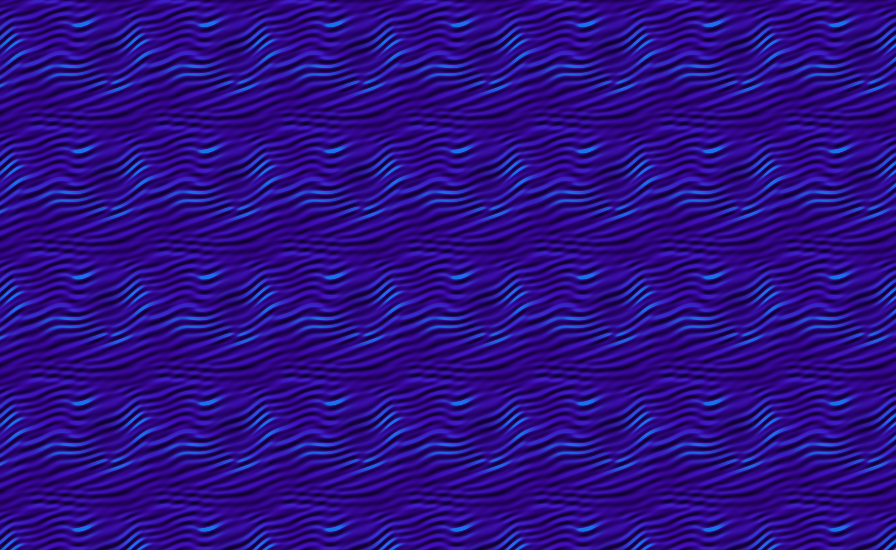
Give the GLSL for this pattern, as a Shadertoy shader.

```glsl
// Repeating square tile of rippled violet strands with glowing blue crests.
// Integer-frequency waves are bent by a periodic warp, blended between flat
// and climbing bands, then frayed with wrapped value noise.

const float TAU = 6.2831853;

float hash(vec2 p) {
    vec3 q = fract(vec3(p.xyx) * 0.1031);
    q += dot(q, q.yzx + 33.33);
    return fract((q.x + q.y) * q.z);
}

// Value noise that wraps after the given number of cells
float tiledNoise(vec2 p, vec2 cells) {
    vec2 i = floor(p), f = fract(p);
    f = f * f * (3.0 - 2.0 * f);
    vec2 a = mod(i, cells), b = mod(i + 1.0, cells);
    return mix(mix(hash(a), hash(vec2(b.x, a.y)), f.x),
               mix(hash(vec2(a.x, b.y)), hash(b), f.x), f.y);
}

// Soft elliptical spot that repeats with the tile
float spot(vec2 p, vec2 centre, vec2 radius) {
    vec2 d = (fract(p - centre + 0.5) - 0.5) / radius;
    return exp(-dot(d, d));
}

// Height gained by a strand along x: one long swell and a sharper kink
float swell(vec2 p) {
    float x = TAU * (p.x - 0.05);
    float strength = 0.5 + 0.5 * cos(TAU * (p.y - 0.37));
    return strength * (0.056 * sin(x) + 0.014 * sin(3.0 * x));
}

// Signed strand profile, crest at +1
float strands(vec2 p) {
    float bend = 13.0 * swell(p);
    float jitter = 0.7 * (tiledNoise(p * vec2(4.0, 6.0), vec2(4.0, 6.0)) - 0.5);

    float climbing = cos(TAU * (13.0 * p.y + 4.0 * p.x + bend + jitter + 0.15));
    float flatWave = cos(TAU * (13.0 * p.y + p.x + 0.3 * sin(TAU * p.x) + jitter));
    float fromSeam = abs(fract(p.y - 0.46) - 0.5);
    float wave = mix(flatWave, climbing, smoothstep(0.03, 0.14, fromSeam));

    // A second, steeper wave makes strands fork and taper
    float fork = cos(TAU * (15.0 * p.y + 7.0 * p.x + 0.8 * bend - jitter));
    float forkAmount = 0.75 * tiledNoise(p * vec2(3.0, 4.0) + 0.4, vec2(3.0, 4.0));
    forkAmount += 0.5 * spot(p, vec2(0.08, 0.36), vec2(0.16, 0.14));
    forkAmount += 0.4 * spot(p, vec2(0.9, 0.7), vec2(0.25, 0.1));
    return wave * (1.0 - 0.3 * forkAmount) + 0.65 * fork * forkAmount;
}

void mainImage(out vec4 fragColor, in vec2 fragCoord) {
    // Square tiles counted from the upper left, y pointing down
    vec2 p = vec2(fragCoord.x, iResolution.y - fragCoord.y) / iResolution.y * 4.361;

    // Uneven strength along each strand
    vec2 along = vec2(4.0 * p.x, 13.0 * (p.y + swell(p)));
    float grain = tiledNoise(along, vec2(4.0, 13.0));
    float faded = spot(p, vec2(0.85, 0.06), vec2(0.22, 0.08));
    float contrast = (0.8 + 0.45 * grain) * (1.0 - 0.45 * faded);
    float level = clamp(0.54 + 0.5 * contrast * strands(p), 0.0, 1.0);

    // Violet ramp under broad patches of light and shade
    float patches = tiledNoise(p * vec2(3.0, 5.0), vec2(3.0, 5.0));
    float shade = 0.86 + 0.32 * patches;
    shade *= 1.0 - 0.4 * spot(p, vec2(0.84, 0.38), vec2(0.14, 0.13));
    shade *= 1.0 - 0.2 * spot(p, vec2(0.6, 0.94), vec2(0.4, 0.06));
    vec3 color = mix(vec3(0.06, 0.0, 0.18), vec3(0.26, 0.025, 0.7),
                     min(pow(level, 0.75) * shade, 1.05));

    // Blue light on the crests inside a few glowing spots
    float glow = 0.3 * grain * patches;
    glow += 1.00 * spot(p, vec2(0.65, 0.20), vec2(0.13, 0.05));
    glow += 1.00 * spot(p, vec2(0.10, 0.37), vec2(0.12, 0.14));
    glow += 0.95 * spot(p, vec2(0.50, 0.56), vec2(0.18, 0.08));
    glow += 0.80 * spot(p, vec2(0.92, 0.67), vec2(0.18, 0.08));
    float crest = smoothstep(0.55, 1.0, level);
    color = mix(color, vec3(0.08, 0.46, 0.84), clamp(glow * crest, 0.0, 0.9));
    // Blue haze lifts the valleys between glowing crests
    color += vec3(0.0, 0.035, 0.08) * min(glow, 1.0) * level;

    fragColor = vec4(color, 1.0);
}
```
